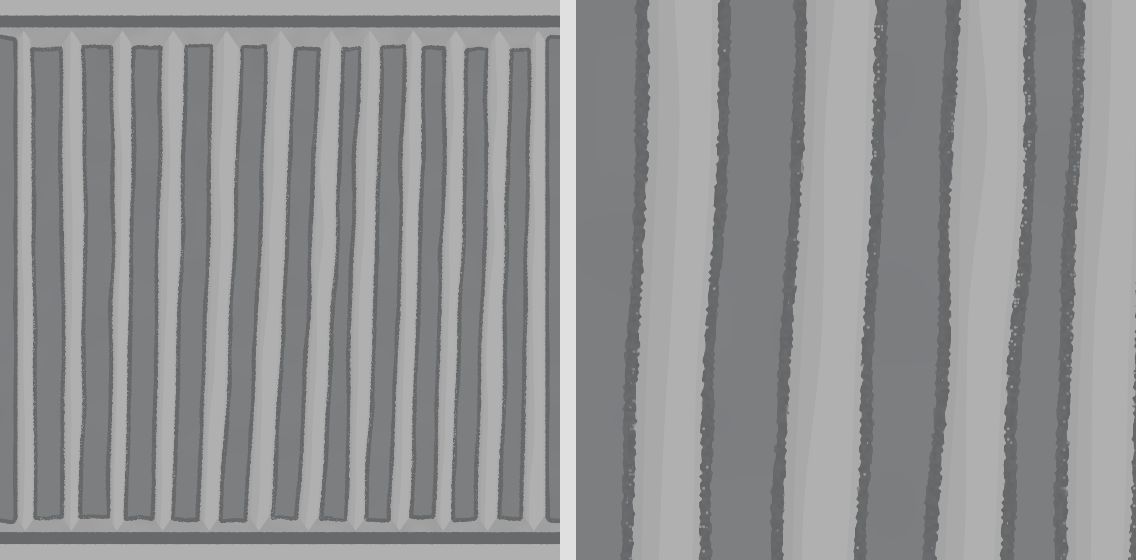
Left: the whole. Right: its middle third, enlarged.
Reproduce this pattern procedurally as a Shadertoy shader.

```glsl
// A hand-drawn grey vent: eleven leaning slots, a half panel at each side, two rails.
// Slot centres and widths come from formulas blended from bottom to top; pale pointed
// ridges fill the gaps, and noise roughens and speckles the dark outlines.

const float CANVAS = 768.0; // units across the canvas
const int SLOTS = 11;

float hash(vec2 p) {
    p = fract(p * vec2(0.1031, 0.1137));
    p += dot(p, p.yx + 33.33);
    return fract((p.x + p.y) * p.x * 17.0);
}

float noise(vec2 p) {
    vec2 i = floor(p), f = fract(p);
    f = f * f * (3.0 - 2.0 * f);
    return mix(mix(hash(i), hash(i + vec2(1, 0)), f.x),
               mix(hash(i + vec2(0, 1)), hash(i + vec2(1, 1)), f.x), f.y);
}

// Centre and half width of slot k at height y; the side panels lie beyond both ends.
vec2 slotSpan(int k, float y) {
    if (k < 0) return vec2(2.0, 22.0);
    if (k >= SLOTS) return vec2(CANVAS + 2.0, 22.0);
    float i = float(k);
    float t = clamp((y - 55.0) / 652.0, 0.0, 1.0);
    float top = min(63.0 + 71.7 * i, 133.0 + 58.0 * i) - 6.0 * exp(-(i - 2.7) * (i - 2.7));
    float bottom = 66.0 + 63.7 * i
                 + smoothstep(0.0, 2.0, i) * (2.0 + 6.0 * cos((i - 6.3) * 0.85));
    float bow = 8.0 * t * (1.0 - t) + 4.0 * (noise(vec2(y / 110.0, i * 7.0 + 3.0)) - 0.5);
    float narrow = k == 6 ? 5.0 * smoothstep(0.0, 0.5, t) : 0.0;
    float halfWidth = mix(21.5 - 0.42 * i, 22.0 - 0.65 * i, t) - narrow;
    halfWidth += 2.0 * (noise(vec2(y / 70.0, i * 5.0 + 40.0)) - 0.5);
    return vec2(mix(bottom, top, t) + bow, halfWidth);
}

float roundBox(vec2 p, vec2 size, float radius) {
    vec2 q = abs(p) - size + radius;
    return length(max(q, 0.0)) + min(max(q.x, q.y), 0.0) - radius;
}

float cover(float d, float px) {
    return 1.0 - smoothstep(-0.6 * px, 0.6 * px, d);
}

// Small pale grains, clustered along the height.
float speckle(vec2 p, float px) {
    vec2 cell = floor(p / 1.6);
    float cluster = smoothstep(0.4, 0.85, noise(p / vec2(30.0, 45.0)));
    float present = step(1.0 - 0.03 - 0.2 * cluster, hash(cell + 71.0));
    float dotShape = cover(length(fract(p / 1.6) - 0.5) * 1.6 - 0.65, px);
    return present * dotShape;
}

void mainImage(out vec4 fragColor, in vec2 fragCoord) {
    vec2 p = fragCoord / iResolution.xy * CANVAS;
    float px = CANVAS / min(iResolution.x, iResolution.y);
    float grain = noise(p / 1.7) - 0.5;

    // Pale margins around a slightly darker plate
    vec3 color = vec3(0.69);
    float plate = 0.63 + 0.025 * (noise(p / vec2(24.0, 14.0)) - 0.5);
    color = mix(color, vec3(plate), cover(abs(p.y - 384.0) - 346.0, px));

    // Pointed ridges, each with a shaded left face
    for (int k = 0; k <= SLOTS; k++) {
        vec2 a = slotSpan(k - 1, p.y), b = slotSpan(k, p.y);
        float left = a.x + a.y, right = b.x - b.y;
        float x = p.x - 0.5 * (left + right);
        float gap = 0.5 * (right - left);
        float tip = 0.7 * min(726.0 - p.y, p.y - 40.0);
        float fold = gap * (0.5 * noise(vec2(p.y / 90.0, float(k) * 9.0)) - 0.55);
        float ridge = cover(abs(x) - min(gap + 1.0, tip), px);
        float shade = 0.69 - 0.027 * cover(x - fold, px);
        shade -= 0.018 * cover(x + 0.72 * gap, px) + 0.018 * cover(0.8 * gap - x, px);
        color = mix(color, vec3(shade), ridge);
    }

    // Slots and side panels, outlined with a rough stroke
    for (int k = -1; k <= SLOTS; k++) {
        bool panel = k < 0 || k >= SLOTS;
        float i = float(k);
        vec2 span = slotSpan(k, p.y);
        float top = panel ? 719.0 : 708.0 - 5.0 * hash(vec2(i, 8.0)) - 2.0 * step(8.0, i);
        float bottom = panel ? 50.0 : 56.0 - 4.0 * hash(vec2(i, 19.0));
        float sag = 3.0 * (noise(vec2(p.x / 16.0, i * 3.0 + 60.0)) - 0.5);
        vec2 q = p - vec2(span.x, 0.5 * (top + bottom) + sag);
        float d = roundBox(q, vec2(span.y, 0.5 * (top - bottom)), panel ? 9.0 : 4.0);
        d += grain * (panel ? 0.6 : 1.6);
        float stroke = 5.4 + 1.8 * (noise(vec2(p.y / 35.0, i * 4.0 + sign(q.x))) - 0.5);
        vec3 fill = vec3(0.488, 0.494, 0.502) + 0.008 * (noise(p / 40.0) - 0.5);
        vec3 ink = vec3(0.405, 0.41, 0.414) + 0.03 * grain;
        color = mix(color, mix(ink, fill, cover(d + stroke, px)), cover(d, px));

        // Worn grains on the outer rim, stronger on the left
        float rim = cover(abs(d + 1.2) - 1.8, px) * (q.x < 0.0 ? 0.8 : 0.45);
        color = mix(color, vec3(0.64), panel ? 0.0 : rim * speckle(p, px));
    }

    // Rails across the top and bottom
    float rail = abs(abs(p.y - 384.25) - 354.25) - 8.2 + 0.8 * grain;
    color = mix(color, vec3(0.405, 0.41, 0.414), cover(rail, px));

    fragColor = vec4(color, 1.0);
}
```
